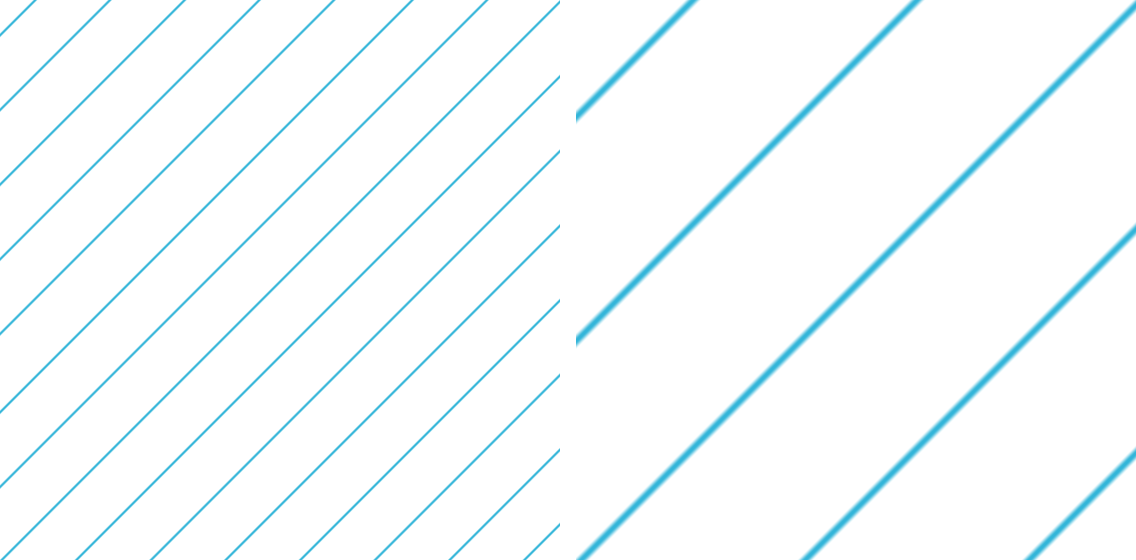
Left, the full canvas; right, a detail of the centre.
Reproduce this pattern procedurally as a Shadertoy shader.

```glsl
#define LINE_SPACING 0.13333
#define FIRST_LINE   0.0632
#define SEAM_AT      0.6663
#define SEAM_GAP     0.0066
#define LINE_WIDTH   0.0040
#define EDGE_SOFT    0.0017
#define PAPER_COLOR  vec3(1.0)
#define LINE_COLOR   vec3(0.20, 0.71, 0.85)

// Distance to the nearest rising 45 degree line
float diagonalDistance(vec2 p) {
    float along = p.x + 1.0 - p.y;
    // One band is slightly wider, shifting every line beyond it
    along -= SEAM_GAP * step(SEAM_AT, along);
    float cell = fract((along - FIRST_LINE) / LINE_SPACING + 0.5) - 0.5;
    return abs(cell) * LINE_SPACING * inversesqrt(2.0);
}

void mainImage(out vec4 fragColor, in vec2 fragCoord) {
    vec2 p = fragCoord / iResolution.y;

    // Soft stroke, never sharper than the pixel grid
    float soft = max(EDGE_SOFT, 0.75 / iResolution.y);
    float halfWidth = 0.5 * LINE_WIDTH;
    float ink = 1.0 - smoothstep(halfWidth - soft, halfWidth + soft, diagonalDistance(p));

    fragColor = vec4(mix(PAPER_COLOR, LINE_COLOR, ink), 1.0);
}
```
